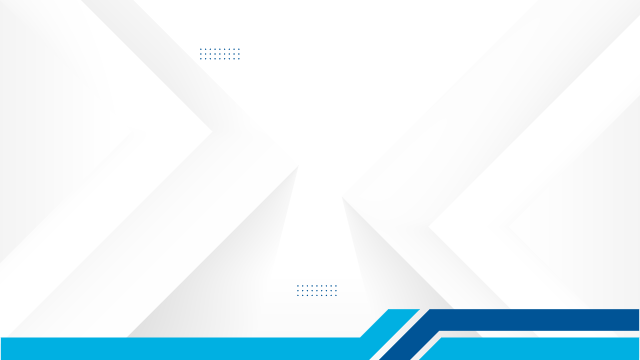
Write a WebGL 2 fragment shader that draws this background.

```glsl
#version 300 es
precision highp float;
// Pale business backdrop: stacked paper chevrons from both sides with soft
// shadows, two small dot grids and angled blue bars along the bottom.
// Everything is a signed distance on a virtual sheet 432 units high, y up.

uniform vec2 u_resolution;
out vec4 outColor;

const float SHEET_HEIGHT = 432.0;
const float SQRT_HALF = 0.70711;

const vec3 CYAN = vec3(0.0, 0.69, 0.885);
const vec3 BLUE = vec3(0.0, 0.33, 0.59);

// Tips of the chevrons, from the outer sheet to the inner one
const vec2 LEFT_SHEET = vec2(358.5, 233.5);
const vec2 LEFT_OUTER = vec2(255.0, 274.0);
const vec2 LEFT_INNER = vec2(158.0, 274.0);
const vec2 LEFT_NOTCH = vec2(193.0, 404.0);
const vec2 RIGHT_SHEET = vec2(410.0, 196.0);
const vec2 RIGHT_OUTER = vec2(514.0, 160.0);
const vec2 RIGHT_INNER = vec2(610.0, 160.0);

// Bars: heights and the x positions where their slanted edges meet the base
const float BAR_LOW = 27.0;
const float BAR_MID = 35.0;
const float BAR_TOP = 61.0;
const vec2 BAR_ENDS = vec2(1.0, 767.0);

// Dot grids
const vec2 DOTS_UPPER = vec2(241.0, 361.5);
const vec2 DOTS_LOWER = vec2(357.5, 77.5);
const vec2 DOT_LAST = vec2(8.0, 2.0);
const float DOT_STEP = 5.7;
const float DOT_RADIUS = 0.75;

// Antialiased coverage of a signed distance
float fill(float d) {
    return clamp(0.5 - d * u_resolution.y / SHEET_HEIGHT, 0.0, 1.0);
}

// Right-angled chevron; side is 1 when it points right, -1 when left
float chevron(vec2 p, vec2 tip, float side) {
    return (side * (p.x - tip.x) + abs(p.y - tip.y)) * SQRT_HALF;
}

// Shadow that decays away from an edge
float falloff(float d, float reach) {
    return exp(-max(d, 0.0) / reach);
}

// Fan of shade hanging below a sheet tip, darkest along the slanted edge
float wedge(vec2 p, vec2 tip, float side) {
    float drop = max(tip.y - p.y, 0.001);
    float across = (side * (p.x - tip.x) + drop) / (0.75 * drop);
    float rayShade = 0.028 * (1.0 - smoothstep(45.0, 145.0, drop));
    float edgeShade = 0.062 + 0.0002 * drop;
    float inside = fill((across - 1.0) * 0.75 * drop) * step(p.y, tip.y);
    return mix(edgeShade, rayShade, clamp(across, 0.0, 1.0)) * inside;
}

float leftPaper(vec2 p, float tone) {
    float sheet = chevron(p, LEFT_SHEET, 1.0);
    float outer = chevron(p, LEFT_OUTER, 1.0);
    float inner = chevron(p, LEFT_INNER, 1.0);
    float upper = smoothstep(-12.0, 12.0, p.y - LEFT_OUTER.y);

    float fade = 1.0 - smoothstep(190.0, 325.0, p.x);
    float band = mix(0.028 * falloff(outer, 40.0),
                     0.058 * falloff(outer, 90.0) * (0.25 + 0.75 * fade), upper);
    band *= mix(1.0, 1.0 - smoothstep(270.0, 330.0, p.x), upper);
    float notch = fill(chevron(p, LEFT_NOTCH, -1.0)) * upper;
    tone = mix(tone, 1.0 - band * (1.0 - notch), fill(sheet));

    float crease = mix(0.014 * falloff(inner, 9.0),
                       0.032 * falloff(inner, 32.0) * (1.0 - smoothstep(20.0, 160.0, p.x)), upper);
    tone = mix(tone, 1.0 - crease, fill(outer));
    float body = 0.045 * (1.0 - smoothstep(-30.0, 155.0, p.x));
    return mix(tone, 1.0 - body, fill(inner));
}

float rightPaper(vec2 p, float tone) {
    float sheet = chevron(p, RIGHT_SHEET, -1.0);
    float outer = chevron(p, RIGHT_OUTER, -1.0);
    float inner = chevron(p, RIGHT_INNER, -1.0);
    float upper = smoothstep(-12.0, 12.0, p.y - RIGHT_OUTER.y);

    float rise = smoothstep(490.0, 720.0, p.x);
    float band = mix(0.042 * falloff(outer, 28.0),
                     (0.018 + 0.03 * rise) * falloff(outer, 48.0), upper);
    band += 0.008 * falloff(-sheet, 14.0) * upper;
    tone = mix(tone, 1.0 - band, fill(sheet));

    float crease = 0.015 * falloff(inner, 9.0);
    tone = mix(tone, 1.0 - crease, fill(outer));
    float body = 0.005 + 0.04 * smoothstep(620.0, 800.0, p.x);
    return mix(tone, 1.0 - body, fill(inner));
}

float dotGrid(vec2 p, vec2 origin) {
    vec2 q = p - origin;
    vec2 cell = clamp(round(q / DOT_STEP), vec2(0.0), DOT_LAST);
    return length(q - cell * DOT_STEP) - DOT_RADIUS;
}

void main() {
    vec2 p = gl_FragCoord.xy / u_resolution.y * SHEET_HEIGHT;

    // Paper layers
    float tone = 1.0 - 0.018 * (1.0 - smoothstep(BAR_LOW, 115.0, p.y));
    tone -= wedge(p, LEFT_SHEET, 1.0) + wedge(p, RIGHT_SHEET, -1.0);
    vec3 color = vec3(rightPaper(p, leftPaper(p, tone)));

    // Dots
    float dots = min(dotGrid(p, DOTS_UPPER), dotGrid(p, DOTS_LOWER));
    color = mix(color, BLUE, fill(dots));

    // Slanted bars, sharing one 45 degree coordinate
    float slant = p.x - p.y;
    float ends = max(BAR_ENDS.x - p.x, p.x - BAR_ENDS.y);
    float raised = max((405.0 - slant) * SQRT_HALF, p.y - BAR_TOP);
    float leftBar = max(min(p.y - BAR_LOW, raised), (slant - 443.0) * SQRT_HALF);
    float rightBar = max(p.y - BAR_LOW, (502.5 - slant) * SQRT_HALF);
    float blueBar = max(p.y - BAR_TOP, (454.5 - slant) * SQRT_HALF);
    blueBar = max(blueBar, min(BAR_MID - p.y, (slant - 492.0) * SQRT_HALF));
    color = mix(color, CYAN, fill(max(min(leftBar, rightBar), ends)));
    color = mix(color, BLUE, fill(max(blueBar, ends)));

    outColor = vec4(color, 1.0);
}
```
